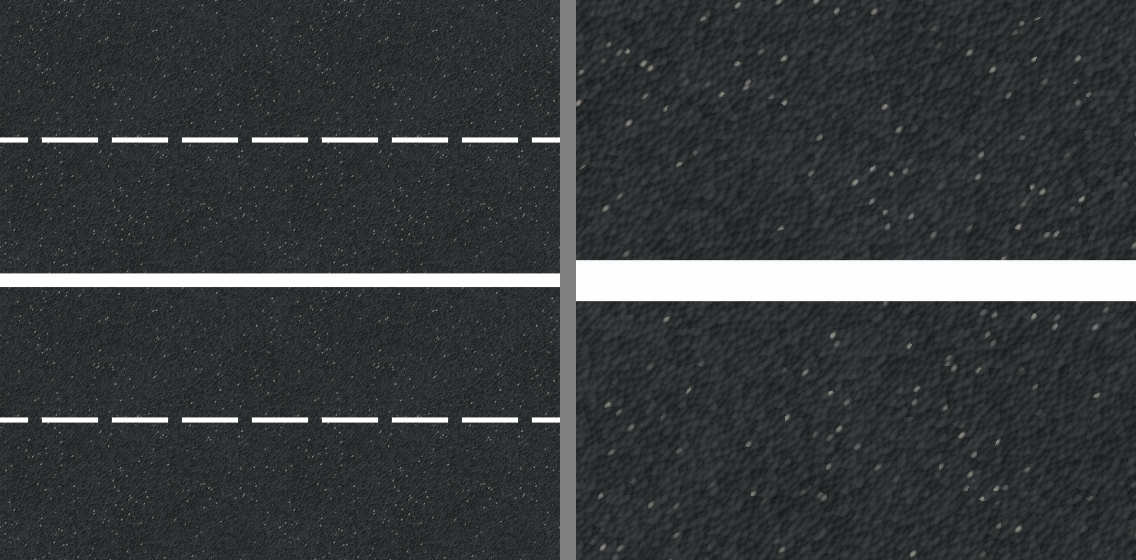
Left: the whole. Right: its middle third, enlarged.
This texture is drawn by a WebGL 1 fragment shader. Its source:

```glsl
precision highp float;
// Dark asphalt road with a solid white centre line and two dashed lane lines.

uniform vec2 u_resolution;

const float GRAINS = 120.0; // stones along one side of an asphalt tile

vec3 hash3(vec2 cell) {
  vec3 q = fract(cell.xyx * vec3(0.1031, 0.1030, 0.0973));
  q += dot(q, q.yxz + 33.33);
  return fract((q.xxy + q.yzz) * q.zyx);
}

// Tileable cellular noise: distance to the nearest stone, and its random tone.
vec2 stones(vec2 p) {
  vec2 cell = floor(p);
  vec2 nearest = vec2(9.0, 0.0);
  for (int j = -1; j <= 1; j++) {
    for (int i = -1; i <= 1; i++) {
      vec2 neighbour = cell + vec2(float(i), float(j));
      vec3 rnd = hash3(mod(neighbour, GRAINS) + 7.0);
      vec2 d = neighbour + rnd.xy - p;
      float dist = length(d - 0.25 * d.yx); // stones lean to the right
      if (dist < nearest.x) nearest = vec2(dist, rnd.z);
    }
  }
  return nearest;
}

// Broad stains from layered sines, with a period of one tile.
float stains(vec2 tile) {
  vec2 a = 6.28318 * tile;
  float s = sin(a.x + 1.7 * sin(a.y + 0.6)) * sin(2.0 * a.y + sin(a.x));
  s += 0.6 * sin(3.0 * a.x + 1.5 * sin(2.0 * a.y)) * sin(3.0 * a.y + 1.3 * sin(2.0 * a.x));
  return s + 0.4 * sin(6.0 * a.x + 2.0 * sin(3.0 * a.y)) * sin(5.0 * a.y + 2.0);
}

vec3 asphalt(vec2 uv) {
  vec2 tile = fract(uv * 2.0);
  vec2 p = tile * GRAINS;
  vec2 stone = stones(p);
  float relief = stones(p + vec2(0.35, -0.3)).x - stone.x;
  float stain = stains(tile);

  vec3 color = vec3(0.170, 0.184, 0.189);
  color += 0.075 * relief + 0.065 * (stone.y - 0.5);
  color += stain * vec3(0.003, 0.005, 0.007);

  // Sparse pale, warm chips
  float chip = smoothstep(0.965, 1.0, stone.y) * (1.0 - smoothstep(0.15, 0.6, stone.x));
  color += chip * vec3(0.30, 0.28, 0.24);

  // Faint vertical seam between tiles
  float seam = 1.0 - smoothstep(0.0, 0.004, min(tile.x, 1.0 - tile.x));
  return color + 0.015 * seam;
}

// Coverage of a box with the given half size, softened over one pixel.
float paint(vec2 offset, vec2 halfSize) {
  vec2 edge = (halfSize - abs(offset)) * u_resolution + 0.5;
  vec2 cover = clamp(edge, 0.0, 1.0);
  return cover.x * cover.y;
}

void main() {
  vec2 uv = gl_FragCoord.xy / u_resolution;

  // Eight dashes across, on two lane lines
  vec2 dash = vec2(fract(uv.x * 8.0 + 0.5) - 0.5, fract(uv.y * 2.0) - 0.5);
  float marking = paint(dash / vec2(8.0, 2.0), vec2(0.0502, 0.0046));

  // Solid centre line
  marking = max(marking, paint(vec2(0.0, uv.y - 0.4996), vec2(1.0, 0.0122)));

  gl_FragColor = vec4(mix(asphalt(uv), vec3(0.995), marking), 1.0);
}
```
